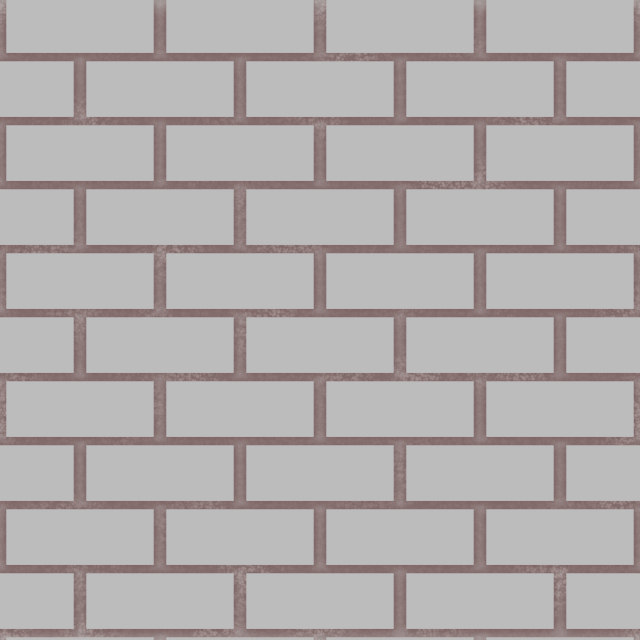
Give the GLSL for this texture, as a WebGL 1 fragment shader.

```glsl
precision highp float;
// Running-bond wall of flat grey bricks, four across and ten rows high.
// Blurred brick coverage darkens the red-brown mortar, so open spots stay paler;
// wrapping cellular noise adds fine grain and scattered chalky stains.

uniform vec2 u_resolution;

const vec2 GRID = vec2(4.0, 10.0);
const vec2 HALF_BRICK = vec2(0.1152, 0.0435);
const float JOINT_Y = 0.0108;   // height of the lowest joint's centre
const float BLUR = 0.0046;      // softness of the mortar shading

const vec3 BRICK = vec3(0.738);
const vec3 MORTAR_DARK = vec3(0.495, 0.395, 0.395);
const vec3 MORTAR_PALE = vec3(0.68, 0.66, 0.65);
const vec3 CHALK = vec3(0.73, 0.69, 0.68);

vec2 hash2(vec2 p) {
  return fract(sin(vec2(dot(p, vec2(127.1, 311.7)), dot(p, vec2(269.5, 183.3)))) * 43758.55);
}

// Wrapping cellular noise: x = distance to the nearest point, y = its random value
vec2 cellular(vec2 uv, float cells) {
  vec2 p = uv * cells;
  vec2 base = floor(p);
  vec2 nearest = vec2(9.0, 0.0);
  for (int j = -1; j <= 1; j++) {
    for (int i = -1; i <= 1; i++) {
      vec2 cell = base + vec2(float(i), float(j));
      vec2 rnd = hash2(mod(cell, cells) + cells);
      float d = length(cell + rnd - p);
      if (d < nearest.x) nearest = vec2(d, fract(rnd.x * 7.3 + rnd.y * 3.1));
    }
  }
  return nearest;
}

// Signed offset from the centre of the closest brick in a given row
vec2 brickOffset(vec2 uv, float row) {
  float stagger = 0.5 * (1.0 - mod(row, 2.0));
  float x = (fract(uv.x * GRID.x + stagger) - 0.5) / GRID.x;
  float y = uv.y - JOINT_Y - (row + 0.5) / GRID.y;
  return vec2(x, y);
}

float rowAt(vec2 uv) {
  return floor((uv.y - JOINT_Y) * GRID.y);
}

float softStep(float d, float width) {
  return 1.0 / (1.0 + exp(-clamp(d / width, -30.0, 30.0)));
}

// Blurred amount of brick around a point, lighter beside the lowest joint
float brickCoverage(vec2 uv) {
  float row = rowAt(uv);
  float edgeDist = abs(fract(uv.y + 0.5) - 0.5);
  float opening = 1.0 - smoothstep(0.0, 0.03, edgeDist);
  float sum = 0.0;
  for (int k = -1; k <= 1; k++) {
    float r = row + float(k);
    vec2 d = abs(brickOffset(uv, r));
    float across = softStep(HALF_BRICK.x - d.x, BLUR)
                 + softStep(d.x + HALF_BRICK.x - 1.0 / GRID.x, BLUR);
    float along = softStep(HALF_BRICK.y - d.y, BLUR);
    float isTopRow = step(GRID.y - 1.5, mod(r, GRID.y));
    sum += across * along * (1.0 - 0.8 * opening * isTopRow);
  }
  return sum;
}

// Sharp brick mask, smoothed over one pixel
float brickMask(vec2 uv, float pixel) {
  vec2 d = HALF_BRICK - abs(brickOffset(uv, rowAt(uv)));
  vec2 edge = clamp(d / pixel + 0.5, 0.0, 1.0);
  return edge.x * edge.y;
}

// Chalky stains: few random blotches, denser in the lower left half
float stains(vec2 uv) {
  vec2 warp = 0.012 * sin(6.28318 * (uv.yx * vec2(7.0, 9.0) + vec2(0.2, 0.6)));
  vec2 spot = cellular(uv + warp, 7.0);
  float density = 0.5 + 0.25 * dot(cos(6.28318 * (uv - vec2(0.25, 0.42))), vec2(1.0));
  return smoothstep(0.5, 0.05, spot.x) * smoothstep(0.85, 0.4, spot.y - 0.35 * density + 0.15);
}

vec3 mortarColor(vec2 uv) {
  // Shading is cast slightly downward and to the right
  float coverage = brickCoverage(uv + vec2(-0.0004, 0.0008));
  vec3 color = mix(MORTAR_PALE, MORTAR_DARK, 1.0 - exp(-5.0 * coverage));
  float coarse = cellular(uv, 90.0).x;
  float fine = cellular(uv, 210.0).x;
  float grain = smoothstep(0.65, 0.1, 0.5 * (coarse + fine));
  color += 0.03 * (grain - 0.4);
  return mix(color, CHALK, 0.5 * grain * stains(uv));
}

void main() {
  vec2 uv = gl_FragCoord.xy / u_resolution;
  float pixel = 1.0 / min(u_resolution.x, u_resolution.y);
  vec3 color = mix(mortarColor(uv), BRICK, brickMask(uv, pixel));
  gl_FragColor = vec4(color, 1.0);
}
```
